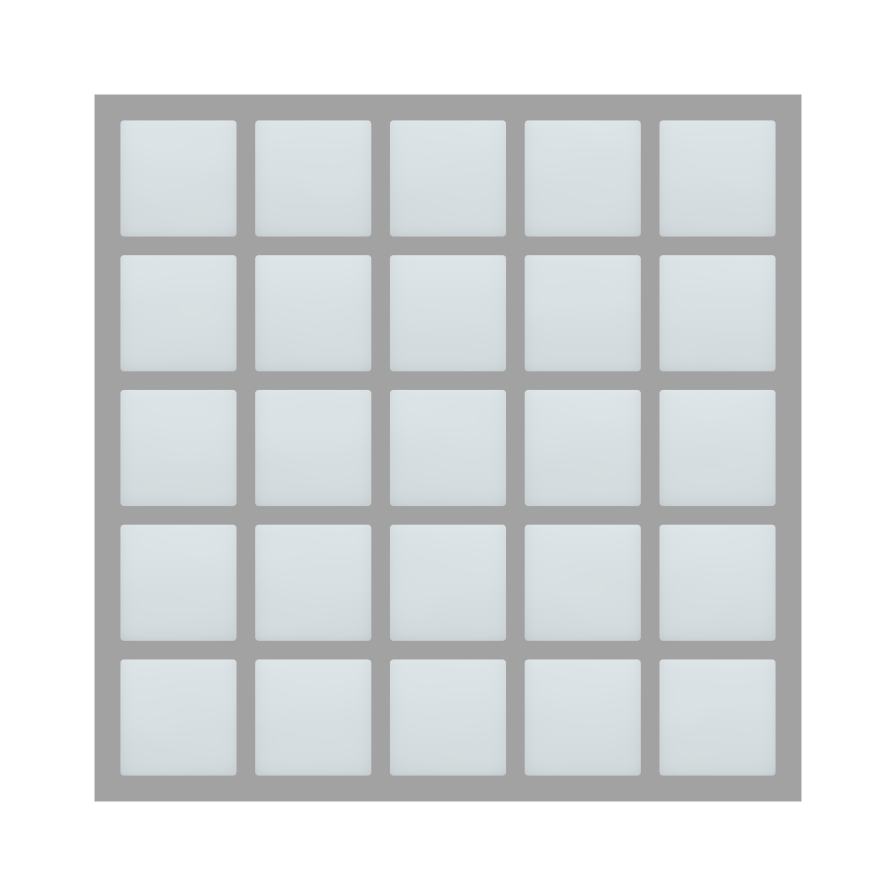
A WebGL 2 fragment shader for this pattern:

```glsl
#version 300 es
precision highp float;
// Five by five panel of pale glazed tiles set in grey grout on white.

#define TILES 5.0
#define PITCH 0.1504
#define TILE_HALF 0.0648
#define TILE_RADIUS 0.004
#define PANEL_HALF 0.3945
#define EDGE_WIDTH 0.0065
#define EDGE_SHADE 0.045
#define GLAZE_VARIATION 0.008
#define PAPER vec3(1.0)
#define GROUT vec3(0.635)
#define GLAZE_TOP vec3(0.862, 0.890, 0.902)
#define GLAZE_BOTTOM vec3(0.832, 0.860, 0.870)

uniform vec2 u_resolution;
out vec4 fragColor;

float roundedBox(vec2 p, vec2 halfSize, float radius) {
    vec2 d = abs(p) - halfSize + radius;
    return length(max(d, 0.0)) + min(max(d.x, d.y), 0.0) - radius;
}

vec2 hashGradient(vec2 cell) {
    vec3 h = fract(cell.xyx * vec3(0.1031, 0.1030, 0.0973));
    h += dot(h, h.yzx + 33.33);
    float angle = 6.28319 * fract((h.x + h.y) * h.z);
    return vec2(cos(angle), sin(angle));
}

float gradientNoise(vec2 p) {
    vec2 i = floor(p), f = fract(p);
    vec2 u = f * f * f * (f * (f * 6.0 - 15.0) + 10.0);
    vec2 e = vec2(0.0, 1.0);
    float low = mix(dot(hashGradient(i), f),
                    dot(hashGradient(i + e.yx), f - e.yx), u.x);
    float high = mix(dot(hashGradient(i + e.xy), f - e.xy),
                     dot(hashGradient(i + e.yy), f - e.yy), u.x);
    return mix(low, high, u.y);
}

float coverage(float dist, float pixel) {
    return clamp(0.5 - dist / pixel, 0.0, 1.0);
}

// Soft falloff inward from a tile side
float sideFade(float depth) {
    return exp(-max(depth, 0.0) / EDGE_WIDTH);
}

vec3 glaze(vec2 local, vec2 cell) {
    vec3 color = mix(GLAZE_BOTTOM, GLAZE_TOP,
                     smoothstep(-TILE_HALF, TILE_HALF, local.y));

    // Shaded sides and foot, faint light along the top
    float sides = sideFade(TILE_HALF + local.x) + sideFade(TILE_HALF - local.x);
    float foot = sideFade(TILE_HALF + local.y);
    float head = sideFade(TILE_HALF - local.y);
    color -= EDGE_SHADE * (0.8 * sides + foot) * vec3(1.0, 0.95, 0.9);
    color += 0.012 * head;

    // Slow streaks that differ from tile to tile
    vec2 streak = local / TILE_HALF * vec2(0.6, 1.6) + cell * 7.3 + 40.0;
    return color + GLAZE_VARIATION * gradientNoise(streak);
}

void main() {
    float side = min(u_resolution.x, u_resolution.y);
    float pixel = 1.0 / side;
    vec2 p = (gl_FragCoord.xy - 0.5 * u_resolution) / side;

    // Nearest tile and position from its centre
    float lastCell = 0.5 * (TILES - 1.0);
    vec2 cell = clamp(floor(p / PITCH + 0.5 * TILES) - lastCell,
                      -lastCell, lastCell);
    vec2 local = p - cell * PITCH;

    float panel = roundedBox(p, vec2(PANEL_HALF), 0.0);
    float tile = roundedBox(local, vec2(TILE_HALF), TILE_RADIUS);

    vec3 color = mix(PAPER, GROUT, coverage(panel, pixel));
    color = mix(color, glaze(local, cell), coverage(tile, pixel));
    fragColor = vec4(color, 1.0);
}
```
